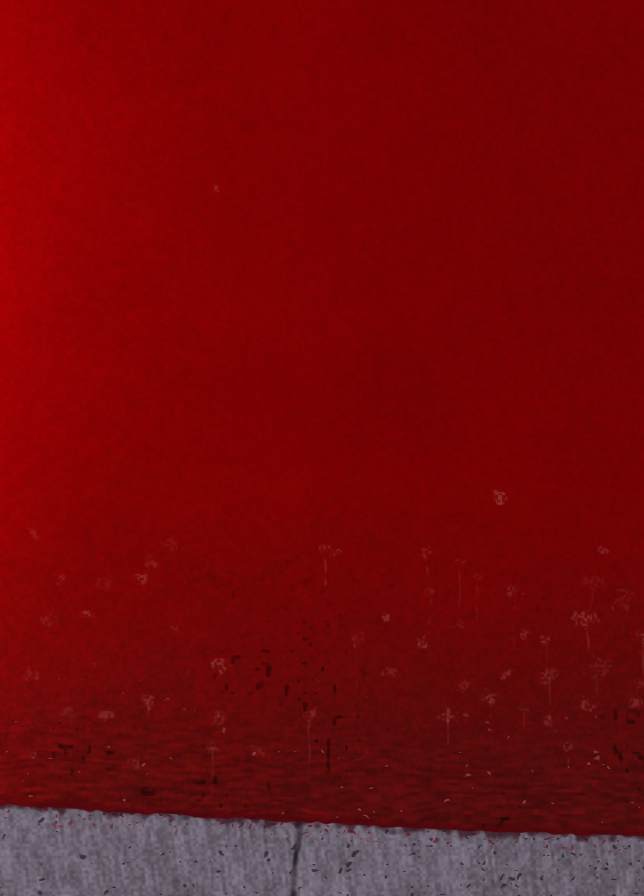
Give the GLSL for this texture, as a WebGL 1 fragment shader.

```glsl
precision highp float;
// A red painted wall, lit from the left and grimy towards its foot, above a strip
// of grey pavement. Value noise mottles the paint and brushes the concrete;
// jittered cells scatter the pale splats with their drips, and the grit.
uniform vec2 u_resolution;

#define WALL_RED 0.452
#define LEFT_GLOW 0.165
#define GLOW_FALLOFF 5.2
#define GRIME_TOP 0.50
#define SPLAT_CELL 0.046
#define SPLAT_RADIUS 0.0098
#define SPLAT_STRENGTH 0.42
#define SPLAT_COLOR vec3(0.62, 0.30, 0.28)
#define FLOOR_COLOR vec3(0.410, 0.372, 0.424)
#define GRAIN 0.15
#define JOINT_X 0.459

float hash(vec2 p) {
  vec3 q = fract(vec3(p.xyx) * 0.1031);
  q += dot(q, q.yzx + 33.33);
  return fract((q.x + q.y) * q.z);
}

float noise(vec2 p) {
  vec2 i = floor(p), f = fract(p);
  f = f * f * (3.0 - 2.0 * f);
  return mix(mix(hash(i), hash(i + vec2(1.0, 0.0)), f.x),
             mix(hash(i + vec2(0.0, 1.0)), hash(i + 1.0), f.x), f.y);
}

float fbm(vec2 p) {
  float sum = 0.0, amp = 0.5;
  for (int i = 0; i < 5; i++) {
    sum += amp * noise(p);
    p = p * 2.03 + 17.3;
    amp *= 0.5;
  }
  return sum;
}

// Ragged, speckled blot; d is the offset from its centre.
float blot(vec2 d, float radius, vec2 p) {
  float ragged = length(d * vec2(1.0, 1.25)) + radius * 1.1 * (noise(p * 190.0) - 0.5);
  float speckle = smoothstep(0.35, 0.7, noise(p * 370.0));
  return (1.0 - smoothstep(radius * 0.45, radius * 1.1, ragged)) * (0.2 + 0.9 * speckle);
}

// Splats in jittered cells, each with a thin broken drip running down.
float splats(vec2 p, float aspect) {
  vec2 cell = floor(p / SPLAT_CELL);
  float sum = 0.0;
  for (int j = -1; j <= 2; j++) {
    for (int i = -1; i <= 1; i++) {
      vec2 id = cell + vec2(float(i), float(j));
      vec2 jitter = vec2(hash(id + 3.1), hash(id + 41.7));
      vec2 c = (id + 0.1 + 0.8 * jitter) * SPLAT_CELL;
      vec2 away = (vec2(c.x / aspect, c.y) - vec2(0.95, 0.29)) * vec2(13.0, 17.0);
      float cluster = exp(-dot(away, away));
      float band = smoothstep(0.11, 0.22, c.y) * (1.0 - smoothstep(0.33, 0.45, c.y));
      float present = step(hash(id + 77.0), 0.62 * band + cluster);
      float size = SPLAT_RADIUS * (0.5 + 0.6 * hash(id + 9.4) + 0.9 * cluster);
      vec2 d = p - c;
      float len = 0.02 + 0.07 * hash(id + 23.0);
      float wobble = 0.003 * (noise(vec2(id.x * 7.0, p.y * 50.0)) - 0.5);
      float drip = (1.0 - smoothstep(0.0004, 0.0022, abs(d.x + wobble)))
                 * smoothstep(-len, -len * 0.5, d.y) * (1.0 - smoothstep(-0.004, 0.002, d.y))
                 * step(0.5, hash(id + 58.0)) * 0.8 * smoothstep(0.2, 0.8, noise(p * 140.0));
      sum += present * (0.35 + 0.65 * hash(id + 66.0)) * (blot(d, size, p) + drip);
    }
  }
  return min(sum, 1.2);
}

// Irregular grains in cells; amount is the share of cells filled.
float grit(vec2 p, float cellSize, float amount) {
  vec2 warped = p / cellSize + 0.7 * vec2(noise(p * 160.0), noise(p * 160.0 + 50.0));
  vec2 id = floor(warped);
  vec2 c = 0.3 + 0.4 * vec2(hash(id + 5.0), hash(id + 19.0));
  float size = hash(id + 31.0);
  float r = 0.09 + 0.22 * size * size;
  vec2 d = (fract(warped) - c) * vec2(0.85, 1.2);
  return step(hash(id + 47.0), amount) * (1.0 - smoothstep(r * 0.6, r + 0.1, length(d)));
}

vec3 wallColor(vec2 uv, vec2 p, float above) {
  float fall = 0.55 + 0.45 * smoothstep(0.25, 0.8, uv.y) - 0.2 * smoothstep(0.88, 1.0, uv.y);
  float glow = LEFT_GLOW * fall * exp(-GLOW_FALLOFF * uv.x);
  float grime = 1.0 - smoothstep(0.06, GRIME_TOP, uv.y + 0.12 * (fbm(p * 7.0) - 0.5));
  float red = (WALL_RED + glow + 0.025 * (1.0 - smoothstep(0.2, 0.8, uv.x))) * (1.0 - 0.32 * grime);
  float grain = noise(p * 290.0) + 0.6 * noise(p * 140.0 + 9.0) - 0.8;
  red *= 1.0 + 0.10 * (fbm(p * 9.0) - 0.5) + GRAIN * (0.55 + 0.8 * grime) * grain;
  vec3 col = vec3(red, 0.005 + 0.042 * grime, 0.010 + 0.038 * grime);
  float ridges = noise(vec2(p.x * 65.0, p.y * 290.0 + 3.0 * noise(p * 22.0))) - 0.5;
  col *= 1.0 + 0.36 * ridges * (1.0 - smoothstep(0.02, 0.17, above));
  float pits = smoothstep(0.76, 0.92, noise(p * 150.0 + 31.0)) * smoothstep(0.45, 0.65, fbm(p * 11.0 + 8.0));
  col *= 1.0 - 0.40 * pits * smoothstep(0.1, 0.6, grime);
  float marks = splats(p, p.x / uv.x) + 1.2 * blot((uv - vec2(0.776, 0.444)) * vec2(0.72, 1.0), 0.011, p);
  marks += 0.9 * blot((uv - vec2(0.335, 0.787)) * vec2(0.9, 0.6), 0.005, p);
  col = mix(col, SPLAT_COLOR, SPLAT_STRENGTH * marks);
  float flakes = grit(p, 0.008, 0.03) * (1.0 - smoothstep(0.05, 0.2, above));
  col = mix(col, vec3(0.66, 0.42, 0.36), 0.5 * flakes);
  float shade = 1.0 - smoothstep(0.0, 0.012, above);
  return mix(col, vec3(0.30, 0.015, 0.05), 0.6 * shade);
}

vec3 floorColor(vec2 uv, vec2 p, float below) {
  float brushed = noise(vec2((p.x + 0.12 * p.y) * 270.0, p.y * 45.0)) - 0.5;
  float grain = noise(p * 300.0) - 0.5;
  vec3 col = FLOOR_COLOR * (1.0 + 0.24 * brushed + 0.25 * (fbm(p * 24.0) - 0.5) + 0.26 * grain);
  float joint = abs(uv.x - JOINT_X - 0.15 * (uv.y - 0.04) - 0.008 * (noise(p * 90.0) - 0.5));
  col *= 1.0 - (0.2 + 0.5 * noise(p * 70.0)) * (1.0 - smoothstep(0.001, 0.008, joint));
  col = mix(col, vec3(0.14, 0.11, 0.14), 0.7 * grit(p, 0.009, 0.10 + 0.17 * uv.x));
  float nearWall = 1.0 - smoothstep(0.0, 0.04, below);
  col = mix(col, vec3(0.42, 0.07, 0.11), 0.8 * nearWall * grit(p + 3.0, 0.009, 0.30));
  float dirt = 1.0 - smoothstep(0.0, 0.008, below + 0.012 * (noise(p * 130.0) - 0.4));
  return mix(col, vec3(0.19, 0.07, 0.10), 0.7 * dirt);
}

void main() {
  vec2 uv = gl_FragCoord.xy / u_resolution;
  vec2 p = gl_FragCoord.xy / u_resolution.y;
  float edge = 0.102 - 0.047 * uv.x + 0.011 * uv.x * uv.x + 0.003 * (noise(vec2(p.x * 110.0, 0.0)) - 0.5);
  float above = uv.y - edge;
  float soft = 1.0 / u_resolution.y;
  vec3 col = mix(floorColor(uv, p, -above), wallColor(uv, p, above), smoothstep(-soft, soft, above));
  gl_FragColor = vec4(clamp(col, 0.0, 1.0), 1.0);
}
```
